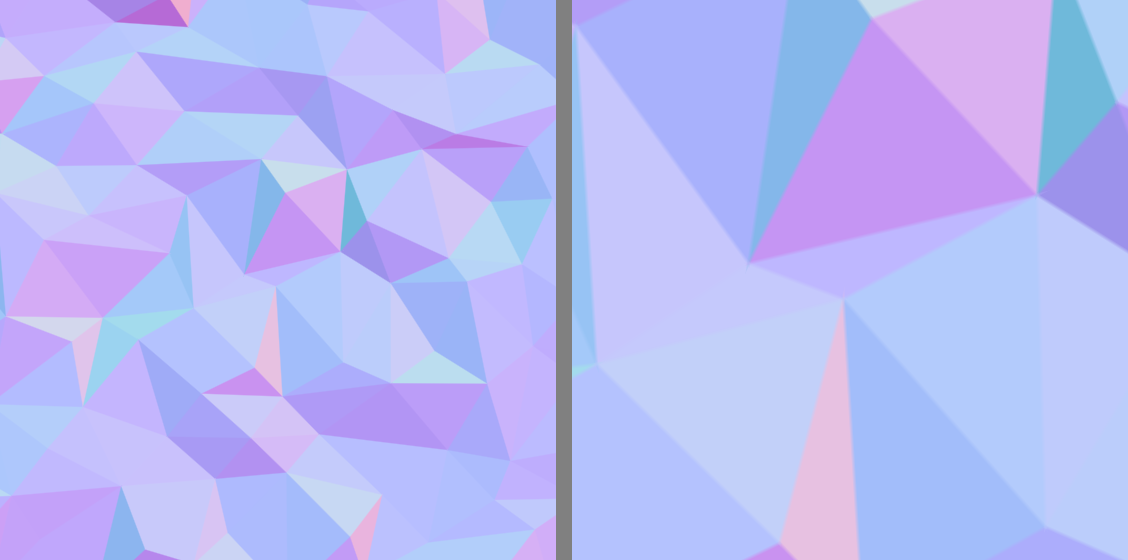
Left, the full canvas; right, a detail of the centre.
Reproduce this background procedurally as a Shadertoy shader.

```glsl
// Pastel low-poly relief: jittered triangle facets tinted by their surface normals.
#define CELLS 6.0            // grid cells per canvas height
#define OFFSET vec2(18.9, 7.23) // grid origin, in cells
#define JITTER 0.22          // largest vertex shift, in cells
#define RELIEF 0.42          // height range, in cells
#define FLIP_CHANCE 0.4      // share of edges that join cell centres
#define MIN_SLIVER 0.12      // thinnest facet allowed when flipping
#define TINT_GAMMA vec3(0.4545, 0.4545, 1.08)
#define EDGE_SOFTNESS 1.25   // blend width, in 1/512 of the height

vec3 hash3(vec2 id) {
    vec3 q = fract(id.xyx * vec3(0.1031, 0.1030, 0.0973));
    q += dot(q, q.yxz + 33.33);
    return fract((q.xxy + q.yzz) * q.zyx);
}

// Whole ids are grid corners, half ids are cell centres; z is the height.
vec3 vertexAt(vec2 id) {
    vec3 r = hash3(id * 2.0 + 57.0);
    return vec3(id + (r.xy * 2.0 - 1.0) * JITTER, r.z * RELIEF);
}

float cross2(vec2 a, vec2 b) {
    return a.x * b.y - a.y * b.x;
}

// Signed distance to the line a-b, positive on its left.
float leftOf(vec2 p, vec2 a, vec2 b) {
    return cross2(normalize(b - a), p - a);
}

// Adds one facet's colour, weighted by its soft coverage.
void addFacet(vec2 p, vec3 a, vec3 b, vec3 c, float blur, inout vec4 sum) {
    vec3 n = normalize(cross(b - a, c - a));
    float facing = n.z < 0.0 ? -1.0 : 1.0;
    n *= facing;
    float d = min(leftOf(p, a.xy, b.xy) * facing,
              min(leftOf(p, b.xy, c.xy) * facing,
                  leftOf(p, c.xy, a.xy) * facing));
    float coverage = clamp(0.5 + d / blur, 0.0, 1.0);
    sum += vec4(pow(n * 0.5 + 0.5, TINT_GAMMA), 1.0) * coverage;
}

// Two facets around one grid edge, split along either diagonal.
void addEdgeQuad(vec2 p, vec2 id, vec2 axis, float blur, inout vec4 sum) {
    vec3 a = vertexAt(id);
    vec3 b = vertexAt(id + axis);
    vec3 c = vertexAt(id + 0.5 * (axis - axis.yx));
    vec3 d = vertexAt(id + 0.5 * (axis + axis.yx));
    float sideA = cross2(d.xy - c.xy, a.xy - c.xy);
    float sideB = cross2(d.xy - c.xy, b.xy - c.xy);
    bool convex = sideA * sideB < 0.0 && min(abs(sideA), abs(sideB)) > MIN_SLIVER;
    bool flip = convex && hash3(id * 3.0 + axis + 191.0).x < FLIP_CHANCE;
    if (flip) {
        addFacet(p, c, d, a, blur, sum);
        addFacet(p, c, d, b, blur, sum);
    } else {
        addFacet(p, a, b, c, blur, sum);
        addFacet(p, a, b, d, blur, sum);
    }
}

void mainImage(out vec4 fragColor, in vec2 fragCoord) {
    vec2 p = fragCoord / iResolution.y * CELLS + OFFSET;
    float blur = CELLS * max(EDGE_SOFTNESS / 512.0, 1.0 / iResolution.y);
    vec2 cell = floor(p);
    vec4 sum = vec4(0.0);
    for (int y = -1; y <= 1; y++) {
        for (int x = -1; x <= 1; x++) {
            vec2 id = cell + vec2(x, y);
            addEdgeQuad(p, id, vec2(1.0, 0.0), blur, sum);
            addEdgeQuad(p, id, vec2(0.0, 1.0), blur, sum);
        }
    }
    fragColor = vec4(sum.rgb / max(sum.a, 0.001), 1.0);
}
```
